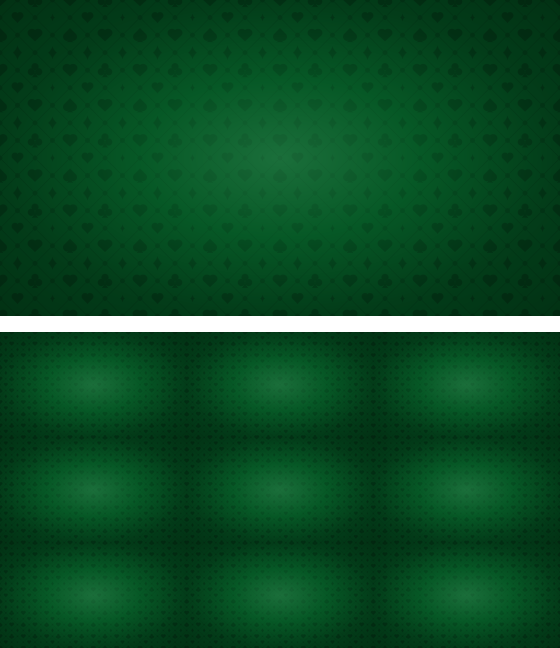
Top, the tile; bottom, the same tile 3 across and 3 down.
This pattern is drawn by a Shadertoy shader. Its source:

```glsl
// Green card-table felt: a diagonal lattice of dark card suits under a soft central glow.

float heart(vec2 p, float size) {
    p = p / size + vec2(0.0, 0.55);
    p.x = abs(p.x);
    if (p.x + p.y > 1.0) return (length(p - vec2(0.25, 0.75)) - 0.35355) * size;
    vec2 toNotch = p - vec2(0.0, 1.0);
    vec2 toSide = p - 0.5 * max(p.x + p.y, 0.0);
    return sqrt(min(dot(toNotch, toNotch), dot(toSide, toSide))) * sign(p.x - p.y) * size;
}

// Foot shared by spade and club, flaring towards the bottom.
float stem(vec2 p) {
    float flare = abs(p.x) - 0.02 - 2.0 * pow(max(-p.y - 0.02, 0.0), 2.0);
    return max(flare, abs(p.y + 0.1) - 0.1);
}

float spade(vec2 p) {
    return min(heart(vec2(p.x, 0.02 - p.y), 0.33), stem(p));
}

float club(vec2 p) {
    float leaves = min(length(p - vec2(0.0, 0.1)), length(vec2(abs(p.x) - 0.105, p.y + 0.045)));
    return min(leaves - 0.102, stem(p));
}

// Diamond with sides bowed slightly inwards by a circular arc.
float diamond(vec2 p, vec2 size) {
    vec2 q = abs(p) / size;
    float arc = length(vec2(3.0, 2.0)) - length(q - 3.0);
    return max(arc, q.x + q.y - 1.0) * size.x;
}

// Large suits sit on whole cells, small ones on the half cells between them.
float suit(vec2 p) {
    vec2 id = floor(p + 0.5);
    vec2 f = p - id;
    bool small = abs(f.x) + abs(f.y) > 0.5;
    if (small) {
        id = floor(p);
        f = p - id - 0.5;
    }
    f.y = -f.y;
    id = mod(id, vec2(16.0, 9.0));
    bool oddColumn = mod(id.x, 2.0) > 0.5;
    bool oddRow = mod(id.y, 2.0) > 0.5;
    if (small) {
        if (oddRow) return diamond(f, oddColumn ? vec2(0.12, 0.165) : vec2(0.125, 0.19));
        return oddColumn ? diamond(f, vec2(0.06, 0.09)) : heart(f, 0.28);
    }
    if (oddColumn == oddRow) return heart(f * vec2(0.97, 1.05), 0.34);
    return oddRow ? spade(f) : club(f);
}

vec3 felt(float r) {
    vec3 c = mix(vec3(0.105, 0.435, 0.23), vec3(0.025, 0.347, 0.149), clamp(r / 0.5, 0.0, 1.0));
    c = mix(c, vec3(0.01, 0.235, 0.097), clamp((r - 0.5) / 0.5, 0.0, 1.0));
    return mix(c, vec3(0.008, 0.195, 0.078), clamp((r - 1.0) / 0.4, 0.0, 1.0));
}

// Edge softened over a fixed width, never thinner than a pixel.
float cover(float d) {
    float width = max(0.04, 9.0 / iResolution.y);
    return smoothstep(0.5, -0.5, d / width);
}

void mainImage(out vec4 fragColor, in vec2 fragCoord) {
    vec2 uv = fragCoord / iResolution.xy;
    vec2 p = vec2(uv.x, 1.0 - uv.y) * vec2(16.0, 9.0);

    // Diagonal lines and the knots at their crossings
    vec2 lattice = (fract(vec2(p.x + p.y, p.x - p.y)) - 0.5) * 0.70711;
    float line = cover(min(abs(lattice.x), abs(lattice.y)) - 0.01);
    float knot = cover(length(lattice) - 0.07);

    // Ink is faint in the glow and stronger towards the edges
    float radius = length(uv * 2.0 - 1.0);
    float ink = max(cover(suit(p)), max(line * 0.6, knot * 0.75));
    float strength = mix(0.075, 0.22, smoothstep(0.1, 1.15, radius));

    fragColor = vec4(felt(radius) * (1.0 - ink * strength), 1.0);
}
```
